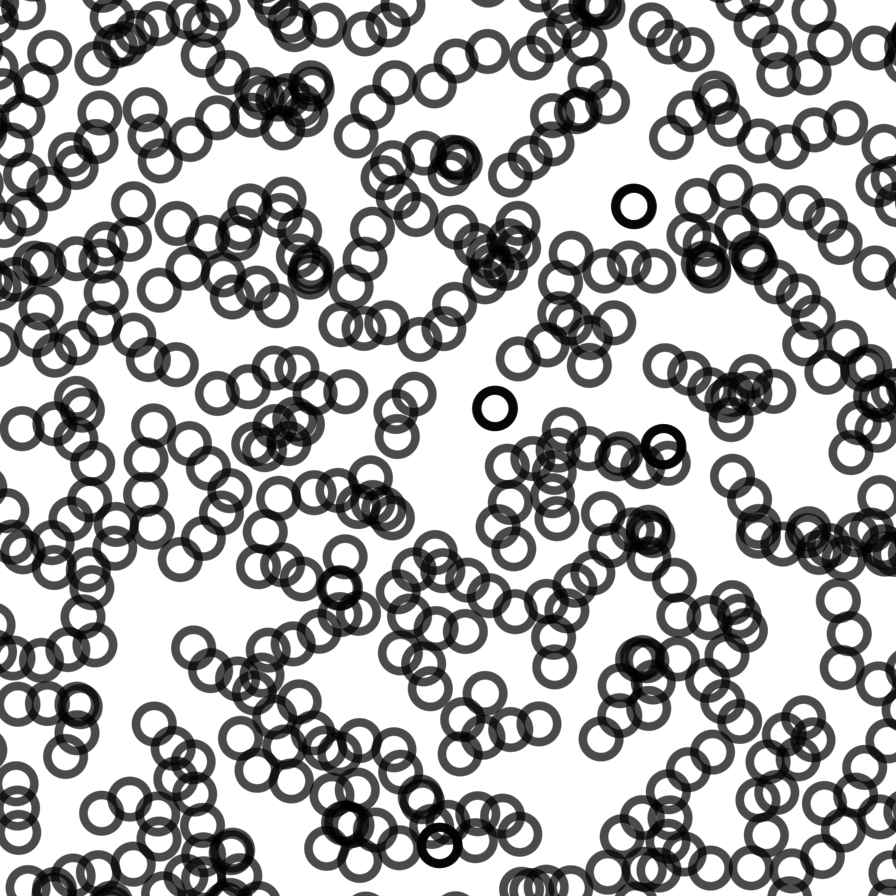
This pattern is drawn by a three.js fragment shader. Its source:

```glsl
// Translucent dark rings scattered in short overlapping chains on white.
varying vec2 vUv;

const vec3 PAPER = vec3(1.0);
const float INK_OPACITY = 0.71;
const float RING_RADIUS = 0.0203;      // middle of the stroke
const float HALF_STROKE = 0.0048;
const float EDGE_SOFTNESS = 0.001;
const float CELLS = 12.5;              // chain cells across the canvas
const float STEP_MIN = 0.026;          // spacing of rings along a chain
const float STEP_MAX = 0.041;
const float MAX_BEND = 1.1;            // radians
const float STACKED_SHARE = 0.02;      // chains collapsed onto one spot
const float NEAR_STACKED_SHARE = 0.05; // stacked plus nearly stacked chains
const float STACKED_STEP = 0.0006;
const float NEAR_STACKED_STEP = 0.006;
const float TAU = 6.2831853;

float hash(vec2 cell, float seed) {
  return fract(sin(dot(cell, vec2(127.1, 311.7)) + seed * 74.7) * 43758.5453);
}

vec2 direction(float angle) {
  return vec2(cos(angle), sin(angle));
}

float chainStep(vec2 cell) {
  float kind = hash(cell, 5.0);
  if (kind < STACKED_SHARE) return STACKED_STEP;
  if (kind < NEAR_STACKED_SHARE) return NEAR_STACKED_STEP;
  return mix(STEP_MIN, STEP_MAX, hash(cell, 6.0));
}

// Light let through by one ring.
float ringLight(vec2 offset) {
  float edge = abs(length(offset) - RING_RADIUS) - HALF_STROKE;
  float cover = 1.0 - smoothstep(-EDGE_SOFTNESS, EDGE_SOFTNESS, edge);
  return 1.0 - INK_OPACITY * cover;
}

// Light let through by the three rings of a bent chain.
float chainLight(vec2 point, vec2 cell) {
  vec2 jitter = vec2(hash(cell, 1.0), hash(cell, 2.0));
  vec2 offset = point - (cell + jitter) / CELLS;
  float angle = TAU * hash(cell, 3.0);
  float bend = MAX_BEND * (2.0 * hash(cell, 4.0) - 1.0);
  float spacing = chainStep(cell);
  return ringLight(offset)
       * ringLight(offset + spacing * direction(angle))
       * ringLight(offset - spacing * direction(angle + bend));
}

void main() {
  vec2 home = floor(vUv * CELLS);
  float light = 1.0;

  // Neighbouring chains may reach into this cell.
  for (int y = -1; y <= 1; y++) {
    for (int x = -1; x <= 1; x++) {
      light *= chainLight(vUv, home + vec2(float(x), float(y)));
    }
  }

  gl_FragColor = vec4(PAPER * light, 1.0);
}
```
